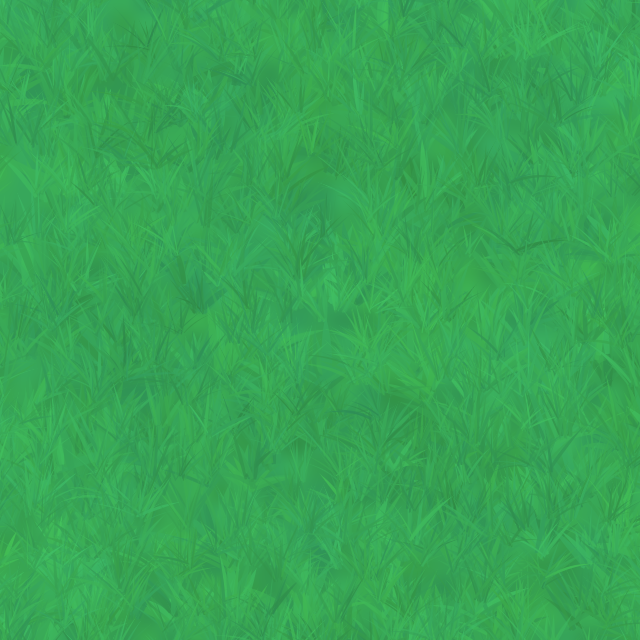
Reproduce this texture procedurally as a WebGL 2 fragment shader.

```glsl
#version 300 es
precision highp float;
// Dense meadow of painted grass: several layers of jittered tufts, each a fan
// of curved, tapered blades laid translucently over the ones behind it.
// Wide blades go first as undergrowth, finer ones follow on top.
uniform vec2 u_resolution;
out vec4 fragColor;

const int LAYERS = 10;
const int BLADES = 13;

vec4 hash4(vec3 p) {
    vec4 q = fract(p.xyzx * vec4(0.1031, 0.1030, 0.0973, 0.1099));
    q += dot(q, q.wzxy + 33.33);
    return fract((q.xxyz + q.yzzw) * q.zywx);
}

vec2 valueNoise(vec2 p) {
    vec2 i = floor(p), f = fract(p);
    f = f * f * (3.0 - 2.0 * f);
    vec2 low = mix(hash4(vec3(i, 7.0)).xy, hash4(vec3(i + vec2(1, 0), 7.0)).xy, f.x);
    vec2 high = mix(hash4(vec3(i + vec2(0, 1), 7.0)).xy, hash4(vec3(i + 1.0, 7.0)).xy, f.x);
    return mix(low, high, f.y) * 2.0 - 1.0;
}

// Tone runs dark to light, hue runs yellow green to blue green.
vec3 grassColor(float tone, float hue) {
    return vec3(0.218, 0.653, 0.337) + tone * vec3(0.026, 0.076, 0.026)
         + hue * vec3(-0.007, 0.0, 0.038);
}

// Coverage in x, position along the blade in y; it bends away from its heading.
vec2 blade(vec2 p, float angle, float len, float bend, float width, float pixel) {
    vec2 heading = vec2(sin(angle), cos(angle));
    float along = dot(p, heading);
    float t = along / len;
    float across = dot(p, vec2(heading.y, -heading.x)) - bend * len * t * t;
    float slope = sqrt(1.0 + 4.0 * bend * bend * t * t);
    float halfWidth = width * len * (0.4 + 1.6 * t) * (1.0 - t);
    float edge = clamp(0.5 - (abs(across) / slope - halfWidth) / pixel, 0.0, 1.0);
    return vec2(edge * clamp(along / pixel + 0.5, 0.0, 1.0), t);
}

// Paints one tuft over the colour beneath; p is in units of the layer's cells.
vec3 paintTuft(vec3 color, vec2 p, vec2 cell, float layer, float broad, float pixel) {
    vec4 shape = hash4(vec3(cell, layer * 31.0));
    vec4 tint = hash4(vec3(cell, layer * 31.0 + 29.0)) * 2.0 - 1.0;
    vec2 local = p - cell - vec2(shape.x, 0.35 + 0.6 * shape.y);
    if (dot(local, local) > 1.1) return color;

    float lean = (shape.z - 0.5) * 0.6;
    float spread = 0.4 + 0.75 * shape.w;
    for (int i = 0; i < BLADES; i++) {
        vec4 r = hash4(vec3(cell, layer * 31.0 + float(i) + 1.0));
        vec4 s = fract(r.wxyz * 13.7);
        float angle = lean + spread * (r.x * 2.0 - 1.0);
        float len = 0.4 + 0.4 * r.y;
        float bend = angle * (0.08 + 0.27 * r.z);
        float width = (0.025 + 0.045 * s.z) * broad;
        vec2 root = (s.yw - 0.5) * vec2(0.2, 0.1);
        vec2 b = blade(local - root, angle, len, bend, width, pixel);
        float tone = 0.55 * tint.x + 0.75 * (r.w * 2.0 - 1.0) + 0.3 * (b.y - 0.5);
        float hue = 0.5 * tint.y + 0.65 * (s.x * 2.0 - 1.0);
        color = mix(color, grassColor(tone, hue), b.x * (0.55 + 0.35 * s.w));
    }
    return color;
}

void main() {
    vec2 p = gl_FragCoord.xy / u_resolution.y;
    vec2 patches = valueNoise(p * 26.0);
    vec3 color = grassColor(0.7 * patches.x - 0.2, 0.8 * patches.y);

    // Back to front; within a layer the lower tufts overlap the upper ones.
    for (int k = 0; k < LAYERS; k++) {
        float layer = float(k);
        vec4 placement = hash4(vec3(layer, 3.0, 5.0));
        float size = 0.08 + 0.06 * placement.x;
        float broad = mix(2.4, 0.8, min(layer / 6.0, 1.0));
        vec2 q = p / size + placement.yz * 40.0 + 5.0;
        float pixel = 1.0 / (u_resolution.y * size);
        for (int row = 0; row >= -1; row--)
            for (int column = -1; column <= 1; column++)
                color = paintTuft(color, q, floor(q) + vec2(column, row), layer, broad, pixel);
    }

    // Soft drifts of lighter, darker and bluer grass.
    vec2 drift = 0.6 * valueNoise(p * 6.0 + 11.0) + 0.4 * valueNoise(p * 14.0 + 3.0);
    color += drift.x * vec3(0.012, 0.032, 0.014) + drift.y * vec3(-0.003, 0.0, 0.016);
    fragColor = vec4(color, 1.0);
}
```
